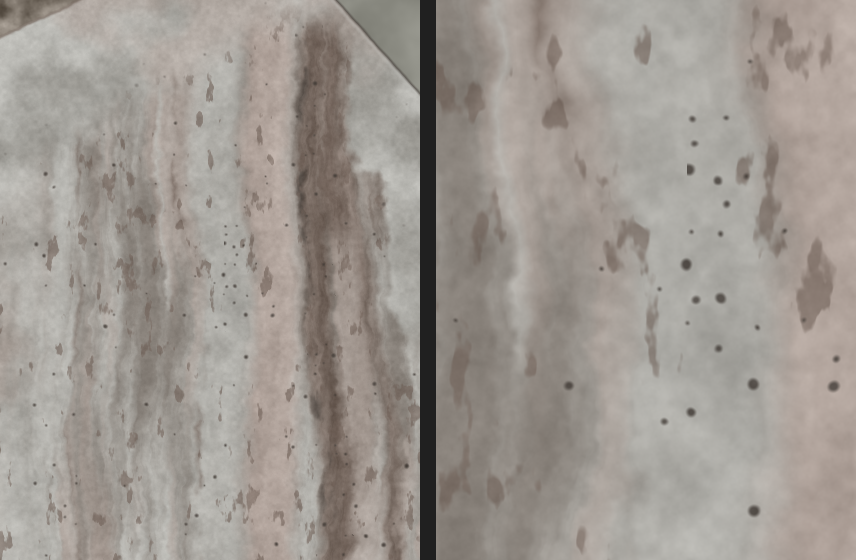
Left, the full canvas; right, a detail of the centre.
Reproduce this texture procedurally as a WebGL 1 fragment shader.

```glsl
precision highp float;
// Draws a weathered marble slab: upright pink, grey and brown veins, dark specks and tile joints.
uniform vec2 u_resolution;

const vec3 PALE  = vec3(0.735, 0.732, 0.712);
const vec3 GREY  = vec3(0.600, 0.592, 0.568);
const vec3 MAUVE = vec3(0.530, 0.503, 0.475);
const vec3 PINK  = vec3(0.690, 0.630, 0.598);
const vec3 BROWN = vec3(0.440, 0.380, 0.345);
const vec3 DARK  = vec3(0.270, 0.245, 0.225);
const vec3 TILE_RIGHT = vec3(0.540, 0.540, 0.505);
const vec3 TILE_LEFT  = vec3(0.500, 0.465, 0.425);

const vec2 STREAK_SCALE = vec2(20.0, 1.8);
const vec2 FIBRE_SCALE  = vec2(75.0, 7.0);
const float MEANDER = 0.055;
const float RAGGED  = 0.030;
const float GRAIN   = 0.085;
const float SPECK_CELLS = 42.0;

float hash(vec2 p) {
  vec3 q = fract(vec3(p.xyx) * 0.1031);
  q += dot(q, q.yzx + 33.33);
  return fract((q.x + q.y) * q.z);
}

float noise(vec2 p) {
  vec2 i = floor(p), f = fract(p);
  f = f * f * (3.0 - 2.0 * f);
  return mix(mix(hash(i), hash(i + vec2(1, 0)), f.x),
             mix(hash(i + vec2(0, 1)), hash(i + vec2(1, 1)), f.x), f.y);
}

float fbm(vec2 p) {
  float sum = 0.0, amp = 0.533;
  for (int i = 0; i < 4; i++) {
    sum += amp * noise(p);
    p = mat2(1.98, 0.28, -0.28, 1.98) * p + 17.3;
    amp *= 0.5;
  }
  return sum;
}

// Soft stripe of half width w about centre c
float stripe(float x, float c, float w, float soft) {
  return 1.0 - smoothstep(w - soft, w + soft, abs(x - c));
}

// Falls from 1 to 0 between a and b
float fall(float a, float b, float x) { return 1.0 - smoothstep(a, b, x); }

float span(float y, float lo, float hi) {
  return smoothstep(lo - 0.06, lo + 0.06, y) * fall(hi - 0.06, hi + 0.06, y);
}

// Scattered round grains; density is the share of filled cells
float specks(vec2 p, float density, float px) {
  vec2 g = p * SPECK_CELLS, cell = floor(g);
  vec2 centre = 0.3 + 0.4 * vec2(hash(cell + 3.1), hash(cell + 8.7));
  float r = mix(0.05, 0.20, pow(hash(cell + 21.0), 2.0));
  float soft = 0.05 + px * SPECK_CELLS;
  float d = length(fract(g) - centre);
  return fall(r - soft, r + soft, d) * step(hash(cell + 40.0), density);
}

void main() {
  vec2 p = gl_FragCoord.xy / u_resolution.x;
  float px = 1.0 / u_resolution.x;

  // Meandering coordinate across the veins
  float mottle = fbm(p * 8.0 + 5.0);
  float rough = fbm(p * 26.0) - 0.5;
  float x = p.x + MEANDER * (noise(p * vec2(2.0, 3.2) + 9.0) - 0.5) + RAGGED * rough;
  float y = p.y + 0.12 * (mottle - 0.5);
  float streak = fbm(vec2(x, p.y) * STREAK_SCALE + 2.0);
  float fibre = fbm(vec2(x, p.y) * FIBRE_SCALE);

  // Cloudy stone outside the veined area
  vec3 cloud = mix(GREY, PALE, smoothstep(0.22, 0.68, mottle));
  cloud = mix(cloud, PINK, 0.5 * smoothstep(0.5, 0.7, fbm(p * 4.0 + 31.0)));

  // Veined body
  vec3 vein = mix(MAUVE, PALE, smoothstep(0.28, 0.80, 0.75 * streak + 0.25 * fibre));
  vein = mix(vein, PINK, 0.55 * smoothstep(0.5, 0.65, fbm(vec2(x * 13.0, p.y * 1.2) + 50.0)));
  vein = mix(vein, cloud, 0.75 * fall(0.05, 0.15, x));
  vein = mix(vein, mix(GREY, PALE, 0.3 + 0.9 * mottle), 0.85 * stripe(x, 0.525, 0.06, 0.03));
  vein = mix(vein, PINK + 0.08 * (streak - 0.5), 0.85 * stripe(x, 0.65, 0.055, 0.025));

  // Brown zone, dark-edged strip and drifting branch on the right
  float zone = smoothstep(0.715, 0.735, x) * smoothstep(0.68, 0.86, y);
  float sway = 0.06 * fall(0.0, 0.6, p.y);
  float strip = stripe(x, 0.755 + sway, 0.035, 0.02);
  float branch = stripe(x, 0.955 - 0.11 * p.y, 0.020, 0.018) * fall(0.7, 0.95, y);
  float brown = max(zone * smoothstep(0.75, 0.32, 0.0) + zone * (1.05 - streak), max(0.85 * strip, 0.7 * branch));
  vein = mix(vein, BROWN + 0.22 * (fibre - 0.5), clamp(brown, 0.0, 0.9));
  float edge = stripe(x, 0.733 + sway, 0.008, 0.012);
  vein = mix(vein, DARK, 0.7 * edge * smoothstep(0.42, 0.62, fbm(p * vec2(32.0, 14.0))));

  // Thin white and rusty threads
  float white = stripe(x, 0.385, 0.005, 0.008) * span(p.y, 0.60, 1.15)
              + stripe(x, 0.125, 0.020, 0.020) * span(p.y, 0.25, 0.95);
  vein = mix(vein, PALE, 0.75 * white);
  float bend = 0.425 + 0.055 * fall(0.45, 0.75, p.y);
  float rust = stripe(x, bend, 0.005, 0.011) + 0.7 * stripe(x, 0.175, 0.004, 0.009);
  vein = mix(vein, BROWN, 0.75 * rust * smoothstep(0.35, 0.65, fbm(p * vec2(20.0, 9.0) + 7.0)));

  // Ragged outline of the veined area
  float top = min(0.90 + 0.65 * p.x, 1.30);
  float right = 0.84 + 0.09 * fall(0.92, 0.98, y) + 0.09 * fall(0.42, 0.62, y);
  float body = fall(top - 0.07, top + 0.04, y) * fall(right - 0.012, right + 0.018, x);
  vec3 col = mix(cloud, vein, body);

  // Mineral flecks and specks
  float fleck = smoothstep(0.66, 0.75, fbm(p * vec2(42.0, 20.0) + 70.0));
  col = mix(col, BROWN, 0.6 * fleck * body);
  float cluster = stripe(p.x, 0.56, 0.04, 0.04) * span(p.y, 0.55, 0.85);
  col = mix(col, GREY * 0.92, 0.5 * cluster * smoothstep(0.4, 0.6, mottle));
  float grains = specks(p + 0.006 * rough, 0.035 + 0.40 * cluster + 0.16 * strip, px);
  col = mix(col, DARK, 0.85 * grains * (0.3 + 0.7 * body));
  col += GRAIN * (fbm(p * 95.0) - 0.5) + 0.08 * rough;

  // Neighbouring tiles and their joints at the upper corners
  float dRight = dot(p - vec2(0.80, 1.333), vec2(0.744, 0.668)) + 0.004 * rough;
  float dLeft = dot(p - vec2(0.0, 1.246), vec2(-0.416, 0.909)) + 0.012 * rough;
  col = mix(col, TILE_RIGHT + 0.22 * (mottle - 0.5), smoothstep(-px, px, dRight));
  col = mix(col, TILE_LEFT + 0.5 * rough, smoothstep(-0.004, 0.004, dLeft));
  col = mix(col, PALE, 0.4 * stripe(dRight, -0.008, 0.003, 0.004));
  col = mix(col, DARK, 0.8 * stripe(dRight, 0.0, 0.002, 0.002 + px));
  col = mix(col, BROWN, 0.5 * stripe(dLeft, 0.0, 0.003, 0.004));

  gl_FragColor = vec4(col, 1.0);
}
```
